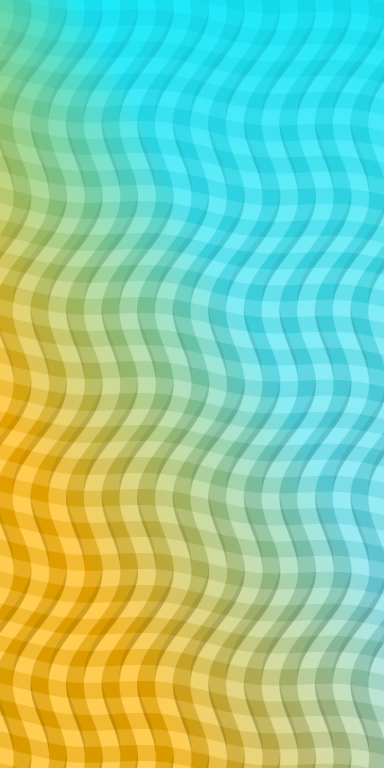
Give the GLSL for this background, as a Shadertoy shader.

```glsl
// Two crossing families of wavy translucent stripes over a diagonal gradient.
// Each family is a leaning sine displacement cut into even bands by fract;
// a second, raised column layer leaves thin dark streaks on the slopes.

const vec3 ORANGE    = vec3(1.00, 0.71, 0.00);
const vec3 CYAN      = vec3(0.08, 0.91, 0.98);
const vec3 PALE_CYAN = vec3(0.56, 0.87, 0.91);  // cyan toward the bottom edge
const float TAU = 6.2831853;

const float GRADIENT_START = 0.48; // sum of x and y where orange ends
const float GRADIENT_SPAN  = 0.74;
const float COLUMNS      = 10.8;   // stripes per canvas width
const float ROWS         = 12.0;
const float WAVELENGTH   = 0.487;  // in canvas widths
const float COLUMN_LEAN  = 0.19;   // average sideways drift of the columns
const float COLUMN_SWAY  = 0.045;  // wave amplitude
const float COLUMN_PHASE = 1.34;
const float ROW_LEAN     = -0.10;
const float ROW_SWAY     = 0.012;
const float ROW_PHASE    = 0.30;
const float LAYER_RISE   = 0.024;  // vertical shift of the streak layer
const float COLUMN_WHITE = 0.20;
const float ROW_WHITE    = 0.14;
const float COLUMN_BLACK = 0.085;
const float ROW_BLACK    = 0.045;
const float STREAK_BLACK = 0.09;

// Antialiased band covering half of every unit of p
float stripe(float p) {
    float soft = max(fwidth(p), 0.001) * 0.7;
    return smoothstep(-soft, soft, 0.25 - abs(fract(p) - 0.5));
}

// Offset of a leaning sine curve at position t along it
float curve(float t, float lean, float sway, float phase) {
    return lean * t + sway * sin(TAU * (t - phase) / WAVELENGTH);
}

// Stripe coordinate across the columns
float columnCoord(vec2 p) {
    return COLUMNS * (p.x - curve(p.y, COLUMN_LEAN, COLUMN_SWAY, COLUMN_PHASE)) + 0.88;
}

void mainImage(out vec4 fragColor, in vec2 fragCoord) {
    vec2 uv = fragCoord / iResolution.xy;
    vec2 p = fragCoord / iResolution.x;
    float depth = 1.0 - uv.y;

    // Diagonal gradient, orange at lower left and cyan at upper right
    float blend = clamp((uv.x + uv.y - GRADIENT_START) / GRADIENT_SPAN, 0.0, 1.0);
    vec3 color = mix(ORANGE, mix(CYAN, PALE_CYAN, depth), blend);

    // The two families and the raised streak layer
    float column = stripe(columnCoord(p));
    float raised = stripe(columnCoord(p - vec2(0.0, LAYER_RISE)));
    float row = stripe(ROWS * (p.y - curve(p.x, ROW_LEAN, ROW_SWAY, ROW_PHASE)) + 0.2);
    float streak = (1.0 - column) * raised;

    // Veils fade in from the top edge downward
    float white = smoothstep(-0.1, 0.45, depth);
    float black = mix(0.5, 1.2, depth);

    color = mix(color, vec3(1.0), white * COLUMN_WHITE * column);
    color = mix(color, vec3(1.0), white * ROW_WHITE * row);
    color *= 1.0 - black * COLUMN_BLACK * (1.0 - column);
    color *= 1.0 - black * ROW_BLACK * (1.0 - row);
    color *= 1.0 - black * STREAK_BLACK * streak;

    fragColor = vec4(color, 1.0);
}
```
